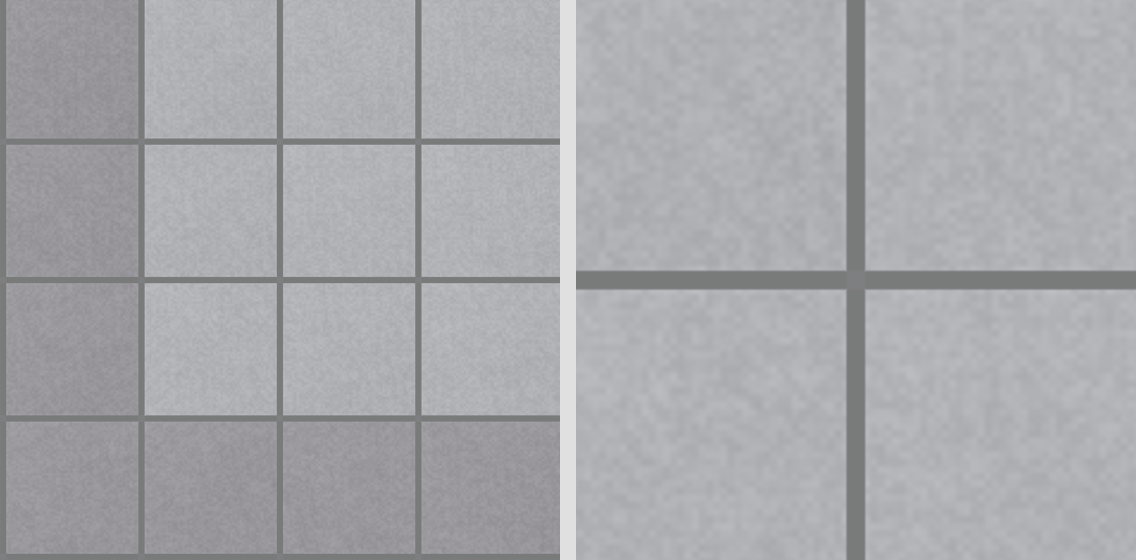
Left, the full canvas; right, a detail of the centre.
Write a WebGL 1 fragment shader that draws this texture.

```glsl
precision highp float;
// Square grey floor tiles with fine grain, darker along the left and bottom, set in grey grout.

uniform vec2 u_resolution;

float hash(vec2 p) {
  return fract(sin(dot(p, vec2(127.1, 311.7))) * 43758.5453);
}

float noise(vec2 p) {
  vec2 i = floor(p), f = fract(p);
  f = f * f * (3.0 - 2.0 * f);
  return mix(mix(hash(i), hash(i + vec2(1.0, 0.0)), f.x),
             mix(hash(i + vec2(0.0, 1.0)), hash(i + vec2(1.0, 1.0)), f.x), f.y);
}

void main() {
  vec2 uv = gl_FragCoord.xy / u_resolution;
  float soft = max(0.8 / min(u_resolution.x, u_resolution.y), 0.001);

  // Four tiles each way; the last one runs to the far edge without a joint
  vec2 cell = (uv - 0.0055) / 0.2472;
  vec2 tile = clamp(floor(cell), 0.0, 3.0);
  vec2 local = cell - tile;
  vec2 nearestJoint = clamp(floor(cell + 0.5), 0.0, 3.0);
  vec2 jointDist = abs(cell - nearestJoint) * 0.2472;

  // Dark border tiles, light field tiles, with a faint shift per tile
  float isField = step(0.5, min(tile.x, tile.y));
  vec3 color = mix(vec3(0.598, 0.592, 0.610), vec3(0.690, 0.697, 0.712), isField);
  color += 0.008 * (hash(tile + 3.7) - 0.5);

  // Soft shading across each tile and broad mottling
  color += 0.012 * (local.y - local.x);
  color += 0.014 * (noise(uv * 24.0) - 0.5);

  // Fine grain in two sizes
  color += 0.045 * (noise(uv * 235.0) - 0.5);
  color += 0.025 * (noise(uv * 120.0 + 31.0) - 0.5);

  // Thin pale rim beside the joints
  float rim = 1.0 - smoothstep(0.006, 0.010, min(jointDist.x, jointDist.y));
  color += 0.018 * rim;

  // Grout, slightly paler where joints cross
  vec2 joint = 1.0 - smoothstep(0.0056 - soft, 0.0056 + soft, jointDist);
  vec3 grout = vec3(0.475, 0.477, 0.480) + 0.02 * joint.x * joint.y;
  color = mix(color, grout, max(joint.x, joint.y));

  gl_FragColor = vec4(color, 1.0);
}
```
